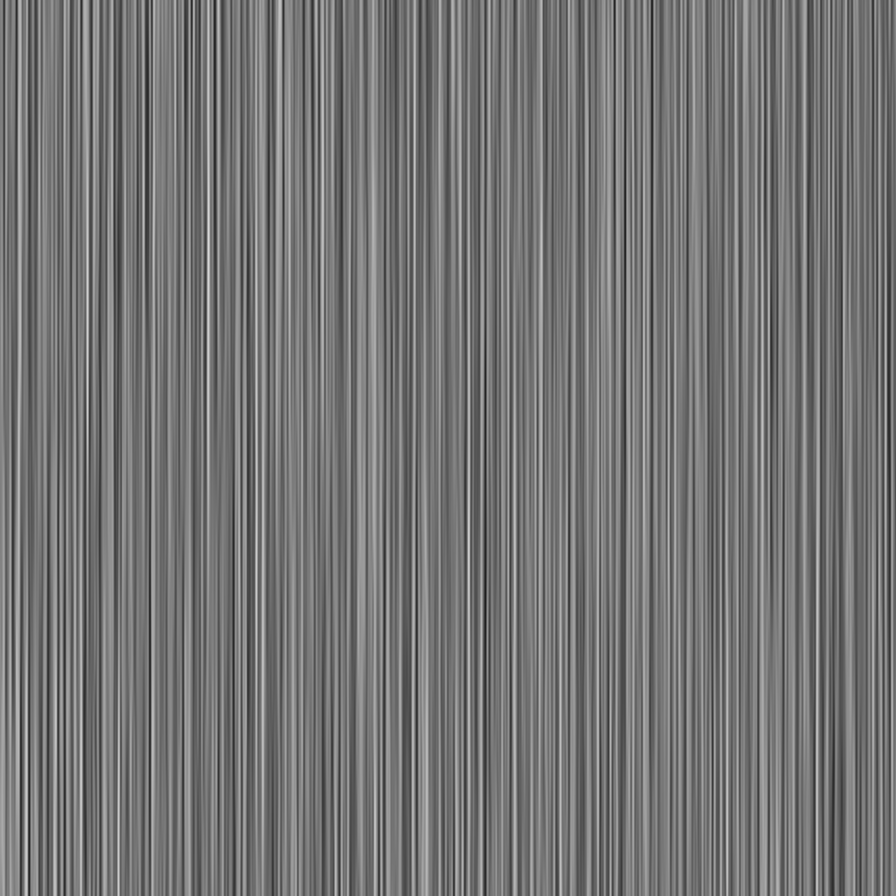
A WebGL 2 fragment shader for this texture:

```glsl
#version 300 es
precision highp float;
// Brushed grey metal: fine, long vertical streaks of mixed width.

uniform vec2 u_resolution;
out vec4 fragColor;

const float BASE_GREY = 0.455;
const float CONTRAST = 0.98;
const float SIDE_CONTRAST = 0.27;   // how far a streak pushes its neighbours the other way
const float DARKEST = 0.06;
const float LIGHTEST = 0.97;

// Per layer: streaks across, segments along the height, strength
const int LAYERS = 4;
const vec3 STREAKS[LAYERS] = vec3[LAYERS](
    vec3(430.0, 1.7, 0.40),   // hairlines
    vec3(275.0, 1.5, 0.33),   // scratches
    vec3(90.0, 1.7, 0.07),    // bands
    vec3(480.0, 9.0, 0.13)    // short fibres
);

float hash(vec2 p) {
    return fract(sin(dot(p, vec2(127.1, 311.7))) * 43758.5453);
}

// Smooth random tone along one column, shifted so that ends never line up
float columnTone(float column, float y, float seed) {
    float along = y + 7.0 * hash(vec2(column, seed + 0.37));
    float segment = floor(along);
    float blend = smoothstep(0.0, 1.0, along - segment);
    vec2 key = vec2(column, segment + seed * 19.0);
    return mix(hash(key), hash(key + vec2(0.0, 1.0)), blend) - 0.5;
}

// Blend of neighbouring columns, each set off against those beside it
float streakNoise(vec2 p, float seed) {
    float column = floor(p.x);
    float blend = smoothstep(0.0, 1.0, p.x - column);
    float outerLeft = columnTone(column - 1.0, p.y, seed);
    float left = columnTone(column, p.y, seed);
    float right = columnTone(column + 1.0, p.y, seed);
    float outerRight = columnTone(column + 2.0, p.y, seed);
    float leftEdge = left - SIDE_CONTRAST * (outerLeft + right);
    float rightEdge = right - SIDE_CONTRAST * (left + outerRight);
    return mix(leftEdge, rightEdge, blend);
}

void main() {
    vec2 uv = gl_FragCoord.xy / u_resolution;

    // Sum the streak layers
    float relief = 0.0;
    for (int i = 0; i < LAYERS; i++) {
        vec3 streak = STREAKS[i];
        relief += streak.z * streakNoise(uv * streak.xy, float(i) + 1.0);
    }

    float grey = clamp(BASE_GREY + CONTRAST * relief, DARKEST, LIGHTEST);
    fragColor = vec4(vec3(grey), 1.0);
}
```
